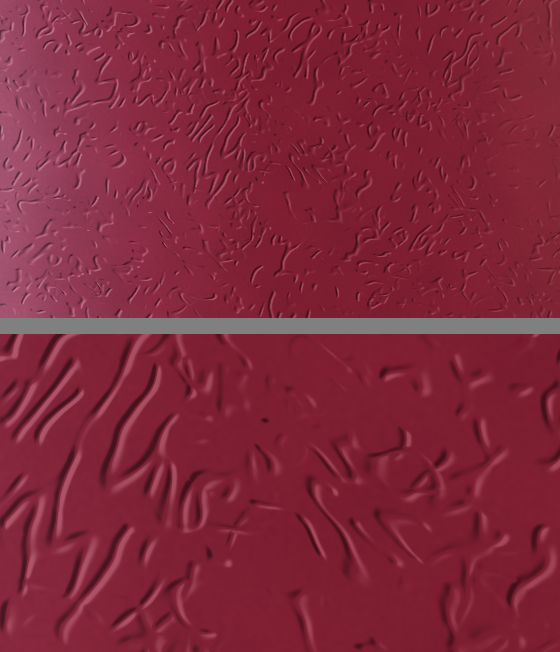
Top: the whole. Bottom: its middle third, enlarged.
Give the GLSL for this texture, as a Shadertoy shader.

```glsl
// Crimson embossed leather with short broken creases, lit from the left.
#define CREASE_FREQ 25.0    // creases across one canvas height
#define CREASE_STRETCH 0.52 // lower values give longer creases
#define CREASE_WIDTH 0.105  // groove half width in noise units
#define BREAKUP_FREQ 19.0   // how often creases are interrupted
#define WARP 0.013          // waviness of the creases
#define RELIEF_STEP 0.0028  // sampling distance for the shading
#define HIGHLIGHT 0.66      // strength of the lit groove walls
#define SHADOW 0.46         // strength of the shaded groove walls
#define GRAIN 0.035         // fine surface mottling

const vec2 LIGHT_DIR = vec2(-0.88, 0.47);

// Pseudo-random unit vector for a lattice cell
vec2 cellGradient(vec2 cell) {
    uvec2 q = uvec2(ivec2(cell) + 32768);
    uint h = q.x * 1597u + q.y * 51749u;
    h = (h ^ (h >> 15)) * 73244475u;
    h = (h ^ (h >> 13)) * 73244475u;
    h ^= h >> 16;
    float angle = float(h & 65535u) / 65536.0 * 6.28319;
    return vec2(cos(angle), sin(angle));
}

float gradientNoise(vec2 p) {
    vec2 i = floor(p), f = p - i;
    vec2 u = f * f * f * (f * (f * 6.0 - 15.0) + 10.0);
    vec2 x = vec2(1.0, 0.0), y = vec2(0.0, 1.0);
    float a = dot(cellGradient(i), f);
    float b = dot(cellGradient(i + x), f - x);
    float c = dot(cellGradient(i + y), f - y);
    float d = dot(cellGradient(i + 1.0), f - 1.0);
    return mix(mix(a, b, u.x), mix(c, d, u.x), u.y);
}

// Thin grooves along noise zero lines, stretched along one direction
float creaseLayer(vec2 p, float angle, float seed) {
    vec2 along = vec2(cos(angle), sin(angle));
    vec2 across = vec2(-along.y, along.x);
    vec2 q = vec2(dot(p, along) * CREASE_STRETCH, dot(p, across));
    float n = gradientNoise(q * CREASE_FREQ + seed) / CREASE_WIDTH;
    float gaps = gradientNoise(p * BREAKUP_FREQ + seed * 1.7);
    float density = gradientNoise(p * 5.0 + seed * 2.3);
    return exp(-n * n) * smoothstep(-0.08, 0.14, gaps + 0.5 * density);
}

// Surface height: two crease directions that take turns over the hide
float leatherHeight(vec2 p) {
    vec2 wobble = vec2(gradientNoise(p * 17.0 + 3.1), gradientNoise(p * 17.0 + 47.6));
    vec2 bend = vec2(gradientNoise(p * 3.5 + 81.2), gradientNoise(p * 3.5 + 29.4));
    vec2 q = p + WARP * wobble + 0.06 * bend;
    float region = gradientNoise(p * 3.0 + 12.7);
    float rising = creaseLayer(q, 1.02, 11.3) * smoothstep(-0.35, 0.05, region);
    float falling = creaseLayer(q, -0.62, 67.9) * smoothstep(0.2, -0.15, region);
    return -max(rising, falling);
}

// Broad colour change: pale mauve at the left, crimson, brownish at the right
vec3 leatherColour(vec2 uv, vec2 p) {
    float x = uv.x + 0.05 * gradientNoise(p * 2.2 + 5.5) + 0.04 * (uv.y - 0.5);
    vec3 colour = mix(vec3(0.64, 0.33, 0.44), vec3(0.57, 0.23, 0.34), smoothstep(-0.03, 0.13, x));
    colour = mix(colour, vec3(0.54, 0.165, 0.255), smoothstep(0.08, 0.30, x));
    colour = mix(colour, vec3(0.49, 0.115, 0.19), smoothstep(0.24, 0.50, x));
    float rightEdge = smoothstep(0.72, 1.05, uv.x) * mix(0.5, 1.0, uv.y);
    return mix(colour, vec3(0.54, 0.20, 0.24), 0.7 * rightEdge);
}

void mainImage(out vec4 fragColor, in vec2 fragCoord) {
    vec2 uv = fragCoord / iResolution.xy;
    vec2 p = fragCoord / iResolution.y;

    // Slope toward the light
    vec2 offset = LIGHT_DIR * RELIEF_STEP;
    float slope = leatherHeight(p - offset) - leatherHeight(p + offset);
    float lit = smoothstep(0.04, 0.75, slope);
    float shaded = smoothstep(0.04, 0.8, -slope);

    // Base with soft undulation and fine grain
    vec3 colour = leatherColour(uv, p);
    float mottling = gradientNoise(p * 130.0) + 0.6 * gradientNoise(p * 60.0 + 9.0);
    colour *= 1.0 + GRAIN * mottling + 0.06 * gradientNoise(p * 7.0 + 33.0);

    // Groove walls
    float leftGlow = 1.0 - smoothstep(0.0, 0.6, uv.x);
    vec3 sheen = mix(vec3(0.72, 0.36, 0.43), vec3(0.84, 0.54, 0.64), leftGlow);
    float fade = mix(1.0, 0.7, smoothstep(0.6, 1.0, uv.x));
    colour *= 1.0 - SHADOW * fade * shaded;
    colour = mix(colour, sheen, HIGHLIGHT * fade * lit);

    fragColor = vec4(colour, 1.0);
}
```
